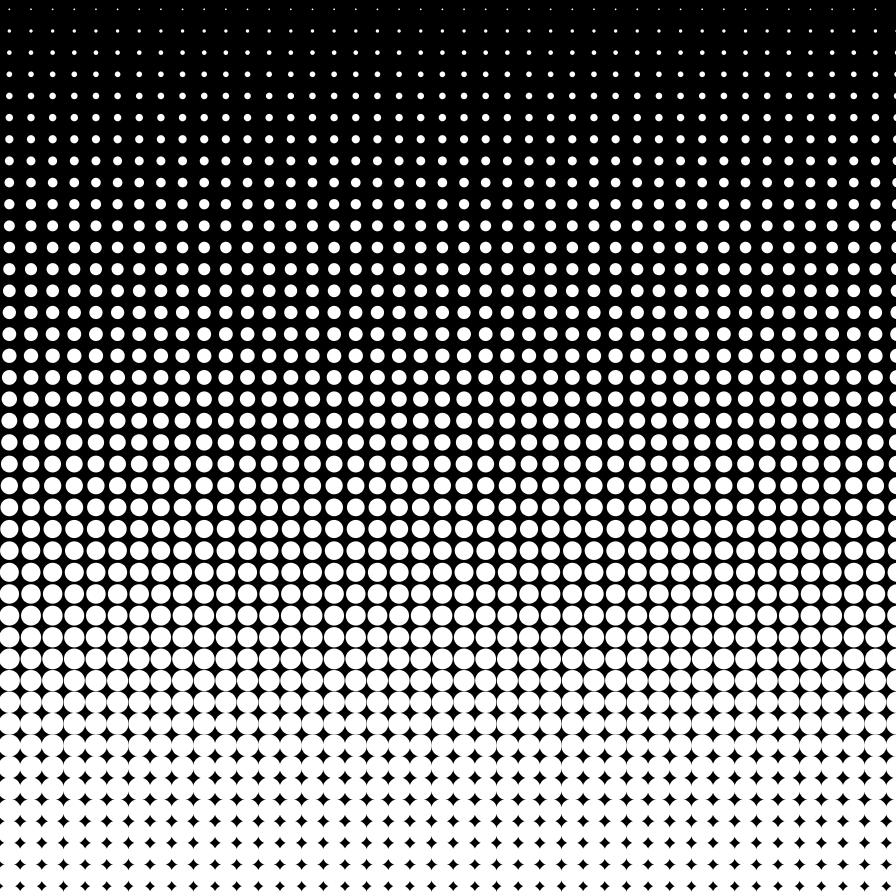
This pattern is drawn by a Shadertoy shader. Its source:

```glsl
// Halftone gradient: white dots on black that grow downward until they merge.

// Dot radius in cells for a row whose centre lies at this depth below the top
float dotRadius(float depth) {
    return 0.5 * pow(max(depth, 0.0) / 0.794, 0.6);
}

void mainImage(out vec4 fragColor, in vec2 fragCoord) {
    float cells = 41.38;
    float firstCentre = 0.431;

    // Canvas position measured from the upper left
    vec2 uv = fragCoord / iResolution.y;
    uv.y = 1.0 - uv.y;

    // Square grid with dot centres on whole numbers
    vec2 grid = uv * cells - firstCentre;
    vec2 cell = floor(grid + 0.5);
    float pixel = cells / iResolution.y;

    // Union of the dots in this row and the rows next to it
    float dist = 1e3;
    for (float i = -1.0; i <= 1.0; i++) {
        vec2 centre = cell + vec2(0.0, i);
        float radius = dotRadius((centre.y + firstCentre) / cells);
        dist = min(dist, length(grid - centre) - radius);
    }

    float ink = clamp(0.5 - dist / pixel, 0.0, 1.0);
    fragColor = vec4(vec3(ink), 1.0);
}
```
